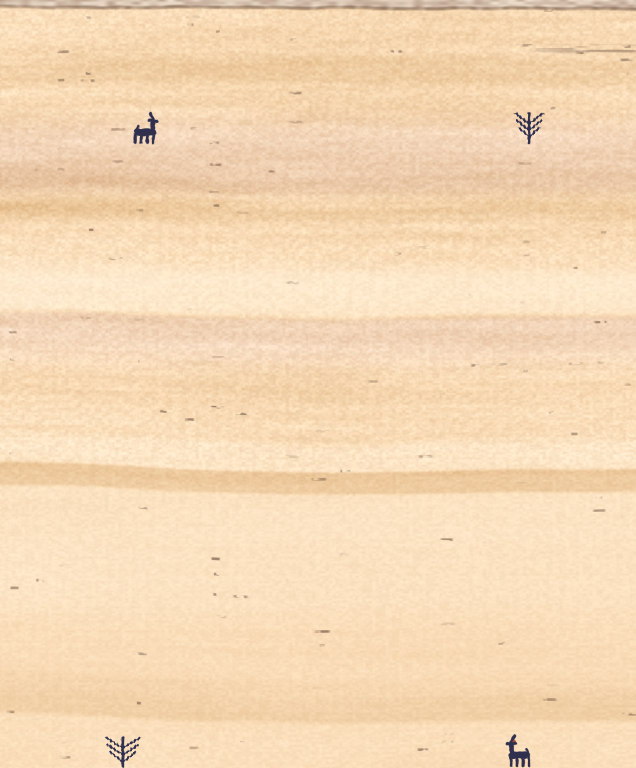
Give the GLSL for this texture, as a Shadertoy shader.

```glsl
#define CREAM vec3(0.995, 0.92, 0.81)
#define SAND vec3(0.98, 0.868, 0.725)
#define TAN vec3(0.92, 0.775, 0.595)
#define UMBER vec3(0.50, 0.39, 0.31)
#define NAVY vec3(0.12, 0.13, 0.27)
#define STREAK_AMOUNT 0.50
#define GRAIN_AMOUNT 0.075
#define FLECK_DENSITY 0.05
#define SAG 0.013
#define KNOT 0.0013

float hash(vec2 p) {
    return fract(sin(dot(p, vec2(127.1, 311.7))) * 43758.5453);
}

float noise(vec2 p) {
    vec2 i = floor(p), f = fract(p);
    f = f * f * (3.0 - 2.0 * f);
    return mix(mix(hash(i), hash(i + vec2(1, 0)), f.x),
               mix(hash(i + vec2(0, 1)), hash(i + vec2(1, 1)), f.x), f.y);
}

float segment(vec2 p, vec2 a, vec2 b) {
    vec2 ab = b - a;
    return length(p - a - ab * clamp(dot(p - a, ab) / dot(ab, ab), 0.0, 1.0));
}

// Depth of the wool dye down the cloth: 0 cream, 0.5 sand, 1 tan
float dyeDepth(float t) {
    const vec2 stops[24] = vec2[24](
        vec2(0.00, 0.50), vec2(0.05, 0.55), vec2(0.095, 0.85), vec2(0.12, 0.60),
        vec2(0.17, 0.66), vec2(0.205, 0.80), vec2(0.24, 1.0), vec2(0.258, 0.72),
        vec2(0.276, 0.95), vec2(0.30, 0.55), vec2(0.34, 0.40), vec2(0.37, 0.06),
        vec2(0.407, 0.12), vec2(0.418, 0.78), vec2(0.47, 0.58), vec2(0.57, 0.55),
        vec2(0.585, 0.18), vec2(0.611, 0.25), vec2(0.617, 0.98), vec2(0.640, 0.92),
        vec2(0.647, 0.38), vec2(0.76, 0.30), vec2(0.86, 0.50), vec2(0.936, 0.80));
    float depth = stops[0].y;
    for (int i = 1; i < 24; i++)
        depth = mix(depth, stops[i].y, smoothstep(stops[i - 1].x, stops[i].x, t));
    return mix(depth, 0.46, smoothstep(0.937, 0.947, t));
}

// Long uneven threads running across the cloth
float streaks(vec2 p) {
    return 0.45 * noise(p * vec2(3.0, 75.0)) + 0.33 * noise(p * vec2(7.0, 160.0) + 17.0)
         + 0.22 * noise(p * vec2(22.0, 270.0) + 43.0) - 0.5;
}

// Sparse short dashes of dark yarn
float flecks(vec2 p) {
    vec2 grid = p * vec2(30.0, 110.0), cell = floor(grid);
    float pick = step(1.0 - FLECK_DENSITY, hash(cell + 5.0));
    vec2 offset = fract(grid) - 0.5 - 0.25 * (vec2(hash(cell + 9.0), hash(cell + 13.0)) - 0.5);
    float reach = mix(0.10, 0.38, hash(cell + 21.0));
    float dash = smoothstep(reach, reach * 0.5, abs(offset.x)) * smoothstep(0.3, 0.08, abs(offset.y));
    return pick * dash * hash(cell + 33.0) * smoothstep(0.25, 0.7, noise(p * vec2(190.0, 260.0)));
}

// Motifs are measured in knots, with y upward
float goat(vec2 q) {
    float d = segment(q, vec2(-7, -4), vec2(7, -4)) - 3.6;
    for (int i = 0; i < 4; i++) {
        float x = -9.5 + 6.0 * float(i);
        d = min(d, segment(q, vec2(x, -5), vec2(x - 0.5, -14.5)) - 1.4);
    }
    d = min(d, segment(q, vec2(-10, -3), vec2(-7, 2)) - 1.2);
    d = min(d, segment(q, vec2(7, -3), vec2(8, 8)) - 2.4);
    d = min(d, segment(q, vec2(4, 8), vec2(12, 7)) - 1.7);
    return min(d, segment(q, vec2(8, 9), vec2(5, 15)) - 1.5);
}

float sprig(vec2 q, float spread) {
    float d = segment(q, vec2(0, -15), vec2(0, 14)) - 1.4;
    q.x = abs(q.x);
    float beads = 0.9 + 0.5 * sin(q.x * 1.7);
    for (int i = 0; i < 3; i++) {
        float y = -10.0 + 7.0 * float(i);
        d = min(d, segment(q, vec2(0, y), vec2(spread - 2.0 * float(2 - i), y + 10.0)) - beads);
    }
    return d;
}

void mainImage(out vec4 fragColor, in vec2 fragCoord) {
    vec2 p = fragCoord / iResolution.y;
    p.y = 1.0 - p.y;
    float pixel = 1.0 / iResolution.y;

    // Slightly bowed weft
    float bow = smoothstep(0.0, 0.40, p.x) - 0.3 * smoothstep(0.40, 0.83, p.x);
    float t = p.y + SAG * (1.0 - bow) * smoothstep(0.1, 0.6, p.y);
    t += 0.004 * (noise(p * vec2(9.0, 14.0)) - 0.5);
    vec2 weft = vec2(p.x, t);

    // Dyed bands and streaks
    float rough = 1.0 - 0.65 * smoothstep(0.58, 0.66, t);
    rough *= 1.0 - 0.6 * smoothstep(0.34, 0.36, t) * smoothstep(0.42, 0.40, t);
    float depth = dyeDepth(t) + STREAK_AMOUNT * rough * streaks(weft);
    depth += 0.16 * (noise(p * vec2(5.0, 12.0) + 70.0) - 0.5);
    depth = clamp(depth, 0.0, 1.25);
    vec3 color = mix(CREAM, SAND, min(depth * 2.0, 1.0));
    color = mix(color, TAN, max(depth * 2.0 - 1.0, 0.0));

    // Rosy undyed wool
    float rosy = smoothstep(0.13, 0.19, t) * smoothstep(0.265, 0.24, t)
               + smoothstep(0.412, 0.42, t) * smoothstep(0.50, 0.44, t);
    color += rosy * vec3(-0.008, 0.0, 0.045);

    // Pile grain and loose flecks
    float grain = noise(p * vec2(230.0, 310.0)) + 0.5 * noise(p * 460.0) - 0.75;
    color += GRAIN_AMOUNT * (0.35 + 0.65 * rough) * grain * vec3(0.7, 1.0, 1.2);
    color = mix(color, UMBER, 0.75 * flecks(weft));
    float brownThread = smoothstep(0.62, 0.80, p.x) * smoothstep(0.008, 0.002, abs(p.y - 0.064));
    color = mix(color, UMBER, 0.5 * brownThread * smoothstep(0.4, 0.75, noise(p * vec2(45.0, 330.0))));

    // Woven motifs
    vec2 wobble = vec2(noise(p * 300.0), noise(p * 300.0 + 50.0)) - 0.5;
    vec2 q = vec2(p.x, -p.y) / KNOT + wobble * 1.3;
    float d = goat(q - vec2(0.189, -0.167) / KNOT);
    d = min(d, sprig(q - vec2(0.689, -0.166) / KNOT, 14.0));
    d = min(d, sprig(q - vec2(0.160, -0.979) / KNOT, 17.0));
    vec2 lowerGoat = (q - vec2(0.676, -0.978) / KNOT) * vec2(-1, 1);
    d = min(d, goat(lowerGoat));
    float aa = 0.8 * pixel / KNOT;
    color = mix(color, NAVY, 0.92 * smoothstep(aa, -aa, d));
    color = mix(color, vec3(0.55, 0.16, 0.14), 0.7 * smoothstep(2.2, 0.8, length(lowerGoat - vec2(5, 10))));

    // Bound upper edge
    float hem = 0.009 + 0.003 * p.x + 0.002 * (noise(vec2(p.x * 30.0, 2.0)) - 0.5);
    vec3 binding = mix(vec3(0.74, 0.64, 0.56), vec3(0.94, 0.88, 0.81), noise(p * vec2(90.0, 240.0)));
    color = mix(color, binding, smoothstep(pixel, -pixel, p.y - hem));
    float seam = smoothstep(0.0025 + pixel, 0.0005, abs(p.y - hem));
    color = mix(color, UMBER, seam * (0.35 + 0.4 * noise(p * vec2(120.0, 20.0))));
    fragColor = vec4(clamp(color, 0.0, 1.0), 1.0);
}
```
